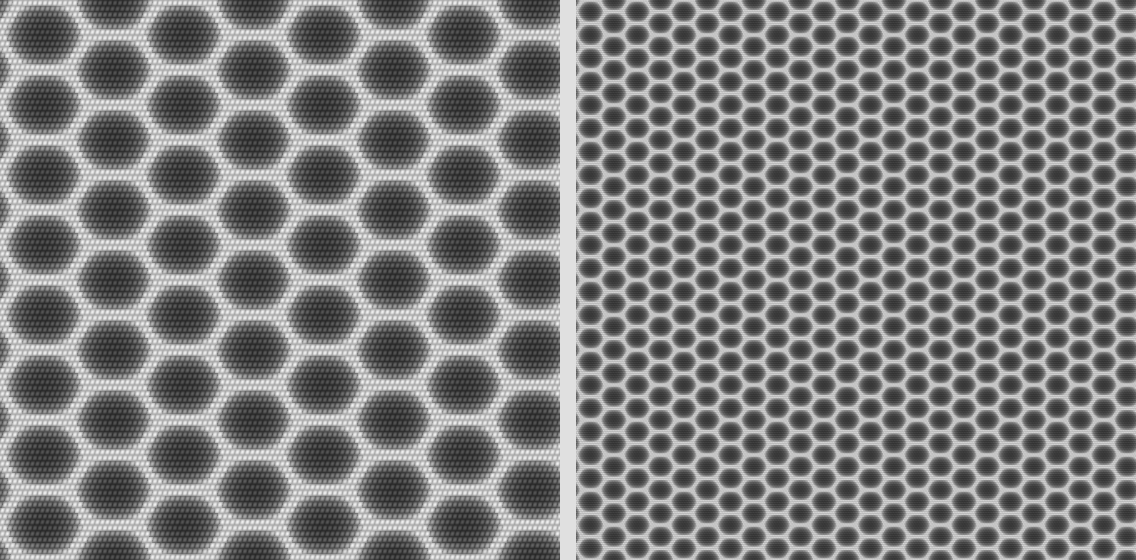
Left, the tile; right, the same tile 3 across and 3 down.
Write a three.js fragment shader that draws this pattern.

```glsl
// A honeycomb of flat-topped cells knitted from tiny staggered beads, in greys.
// Pale bars follow the cell borders and fade by summed exponentials into dark
// centres; rounded beads modulate the shade. All repeats are whole numbers.

#define REPEATS vec2(4.0, 8.0)       // honeycomb periods across and up
#define SHIFT_X 0.3125               // cell centre offset, in periods
#define BEADS vec2(112.0, 96.0)      // beads across and rows up (rows even)
#define BEAD_LEAN 0.25               // slant of each bead
#define BEAD_SNAP 0.5                // how far shade follows the bead centre
#define BAR_HALF 0.12                // bar half width, in cell half heights
#define BAR_SOFT 0.045               // softness of the bar edge
#define GLOW_FALL 0.22               // fade length of the glow
#define DARK 0.18                    // shade of the cell centre
#define GLOW 0.62                    // strength of the glow
#define BAR_SHADE 0.77               // mean shade of the bars
#define BEAD_RELIEF vec2(0.85, 0.36) // bead contrast in cells and on bars

varying vec2 vUv;

// Offset from the nearest cell centre, scaled to a regular hexagon of apothem 1.
vec2 hexOffset(vec2 uv) {
  vec2 p = uv * REPEATS - vec2(SHIFT_X, 0.0);
  vec2 scale = vec2(2.0 * sqrt(3.0), 2.0);
  vec2 a = (fract(p + vec2(0.5, 0.0)) - 0.5) * scale;
  vec2 b = (fract(p + vec2(0.0, 0.5)) - 0.5) * scale;
  return dot(a, a) < dot(b, b) ? a : b;
}

// Border distance in x, summed glow of all six sides in y.
vec2 borderAndGlow(vec2 offset) {
  float border = 1.0;
  float glow = 0.0;
  for (int i = 0; i < 3; i++) {
    float angle = radians(30.0 + 60.0 * float(i));
    float along = abs(dot(offset, vec2(cos(angle), sin(angle))));
    border = min(border, 1.0 - along);
    glow += exp((along - 1.0) / GLOW_FALL) + exp((-along - 1.0) / GLOW_FALL);
  }
  return vec2(border, min(glow, 1.0));
}

// Bead centre on the canvas in xy, bead height from 0 to 1 in z.
vec3 beadAt(vec2 uv) {
  vec2 grid = uv * BEADS;
  float row = floor(grid.y);
  float stagger = 0.5 * mod(row, 2.0);
  float y = grid.y - row - 0.5;
  float x = grid.x + stagger - BEAD_LEAN * y;
  vec2 centre = vec2(floor(x) + 0.5 - stagger, row + 0.5) / BEADS;
  float height = cos(3.14159 * (fract(x) - 0.5)) * cos(3.14159 * y);
  return vec3(centre, height);
}

void main() {
  vec3 bead = beadAt(vUv);
  vec2 field = borderAndGlow(hexOffset(mix(vUv, bead.xy, BEAD_SNAP)));

  // Pale bars over the faded cells
  float bar = 1.0 - smoothstep(BAR_HALF - BAR_SOFT, BAR_HALF + BAR_SOFT, field.x);
  float shade = mix(DARK + GLOW * field.y, BAR_SHADE, bar);

  // Bead relief, centred on the mean bead height
  float relief = mix(BEAD_RELIEF.x, BEAD_RELIEF.y, max(bar, field.y));
  shade *= 1.0 + relief * (bead.z - 0.405);

  gl_FragColor = vec4(vec3(clamp(shade, 0.0, 1.0)), 1.0);
}
```
